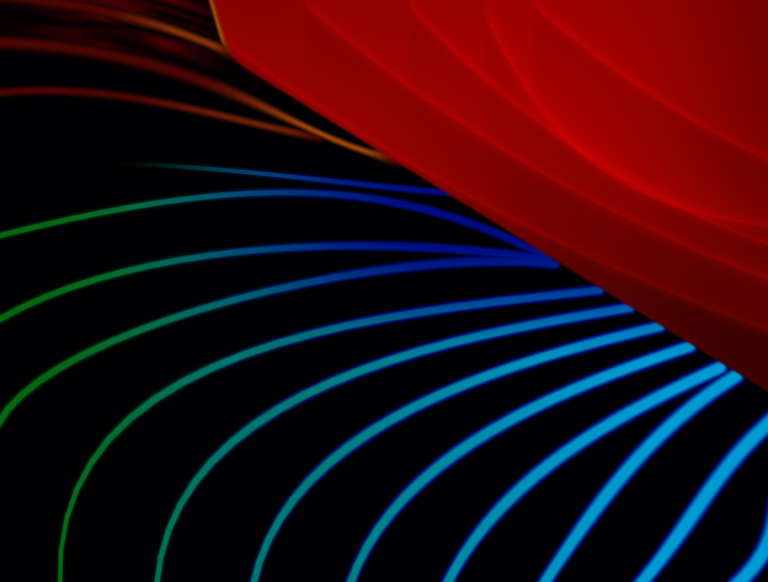
A Shadertoy shader for this background:

```glsl
// Glowing curved filaments fanning out of a folded red body on black.

// Layout grid: y runs down, the canvas is SPAN units high.
const float SPAN = 582.0;

float hash(vec2 p) {
    return fract(sin(dot(p, vec2(127.1, 311.7))) * 43758.5453);
}

float noise(vec2 p) {
    vec2 i = floor(p), f = fract(p);
    f = f * f * (3.0 - 2.0 * f);
    return mix(mix(hash(i), hash(i + vec2(1, 0)), f.x),
               mix(hash(i + vec2(0, 1)), hash(i + vec2(1, 1)), f.x), f.y);
}

vec2 bezier(vec2 a, vec2 b, vec2 c, vec2 d, float t) {
    float s = 1.0 - t;
    return s * s * s * a + 3.0 * s * t * (s * b + t * c) + t * t * t * d;
}

// Distance to a cubic curve (x) and the position along it (y).
vec2 curve(vec2 p, vec2 a, vec2 b, vec2 c, vec2 d) {
    const float STEPS = 20.0;
    vec2 best = vec2(1e4, 0.0), from = a;
    for (float k = 1.0; k <= STEPS; k++) {
        vec2 to = bezier(a, b, c, d, k / STEPS), seg = to - from;
        float h = clamp(dot(p - from, seg) / dot(seg, seg), 0.0, 1.0);
        float dist = length(p - from - h * seg);
        if (dist < best.x) best = vec2(dist, (k - 1.0 + h) / STEPS);
        from = to;
    }
    return best;
}

// Green at the left, cyan at the right, deep blue near the upper roots.
vec3 coolColor(vec2 p) {
    vec3 c = mix(vec3(0.03, 0.40, 0.06), vec3(0.01, 0.46, 0.42), smoothstep(20.0, 250.0, p.x));
    c = mix(c, vec3(0.0, 0.60, 0.82), smoothstep(200.0, 680.0, p.x));
    float deep = smoothstep(370.0, 235.0, p.y) * smoothstep(90.0, 440.0, p.x);
    return mix(c, vec3(0.0, 0.04, 0.50), deep);
}

// Bright core inside a darker blue rim.
vec3 coolStrand(vec2 p, float dist, float width) {
    vec3 rim = mix(vec3(0.0, 0.12, 0.04), vec3(0.0, 0.03, 0.42), smoothstep(60.0, 420.0, p.x));
    vec3 c = mix(rim, coolColor(p), smoothstep(width, width * 0.35, dist));
    return c * smoothstep(width + 2.5, width - 1.5, dist);
}

// Dim red strand that turns orange towards its root.
vec3 warmStrand(vec2 s, float width, float orange) {
    float heat = smoothstep(0.65, 0.25, s.y) * smoothstep(0.0, 0.12, s.y) * orange;
    vec3 c = mix(vec3(0.30, 0.02, 0.01), vec3(0.62, 0.27, 0.04), heat);
    return c * smoothstep(mix(width, 3.5, heat) + 2.0, 0.0, s.x);
}

vec3 redBody(vec2 p, float depth) {
    float light = 0.50 + 0.10 * smoothstep(330.0, 0.0, length((p - vec2(560, 80)) * vec2(0.8, 1.2)));
    light -= 0.17 * smoothstep(110.0, 10.0, depth) * smoothstep(300.0, 700.0, p.x);
    light -= 0.10 * smoothstep(600.0, 800.0, p.x);
    // Overlapping folds, each with a thin lit crest and a soft shade below.
    for (float i = -1.0; i < 4.0; i++) {
        float u = max(p.x - (300.0 + 118.0 * i - 14.0 * i * i), 0.0);
        vec2 shape = i > 2.5 ? vec2(350, 390) : vec2(500.0 - 130.0 * i, 570.0 - 235.0 * i);
        float slope = shape.x / shape.y * exp(-u / shape.y);
        float d = (p.y - shape.x * (1.0 - exp(-u / shape.y))) / sqrt(1.0 + slope * slope);
        float on = smoothstep(0.0, 12.0, u);
        light += on * 0.07 * exp(-abs(d) / 5.0);
        light += on * (d < 0.0 ? 0.05 * exp(d / 30.0) : -0.06 * exp(-d / 28.0) * (1.0 - exp(-d / 5.0)));
    }
    return vec3(light, 0.006, 0.004);
}

void mainImage(out vec4 fragColor, in vec2 fragCoord) {
    vec2 p = vec2(fragCoord.x, iResolution.y - fragCoord.y) * SPAN / iResolution.y;
    vec3 col = vec3(0.004, 0.0, 0.006);

    // Wispy red haze in the upper left corner.
    float sweep = p.y - 0.0009 * p.x * p.x;
    float wisps = noise(vec2(p.x * 0.012, sweep * 0.11)) * noise(vec2(p.x * 0.03 + 9.0, sweep * 0.2));
    col.r += 0.40 * wisps * smoothstep(58.0, 15.0, sweep) * smoothstep(300.0, 120.0, p.x);

    // Warm strands.
    col = max(col, warmStrand(curve(p, vec2(235, 55), vec2(170, 25), vec2(100, 5), vec2(-5, -5)), 9.0, 0.7));
    col = max(col, warmStrand(curve(p, vec2(400, 160), vec2(290, 140), vec2(220, 50), vec2(-5, 42)), 9.0, 1.0));
    col = max(col, warmStrand(curve(p, vec2(320, 138), vec2(220, 118), vec2(110, 80), vec2(-5, 93)), 5.0, 0.4));

    // Thin blue strands that meet at one root.
    vec2 s = curve(p, vec2(450, 193), vec2(350, 185), vec2(220, 165), vec2(100, 163));
    col = max(col, coolStrand(p, s.x, 3.0) * smoothstep(1.0, 0.5, s.y));
    for (float k = 0.0; k < 3.0; k++) {
        s = curve(p, vec2(545.0 + 5.0 * k, 256.0 + 4.0 * k), vec2(390.0, 175.0 + 85.0 * k - 25.0 * k * k),
                  vec2(240.0 - 95.0 * k, 175.0 + 47.0 * k + 14.0 * k * k), vec2(-2.0, 236.0 + 74.0 * k + 10.0 * k * k));
        col = max(col, coolStrand(p, s.x, 4.0 + 0.5 * k));
    }

    // Broad fan reaching the lower edge.
    for (float i = 0.0; i < 8.0; i++) {
        float bend = exp(-0.2 * i);
        vec2 root = vec2(600.0 + 30.0 * i, 290.0 + 17.0 * i + 0.6 * i * i);
        if (i == 5.0) root -= 14.0; // this one joins its neighbour
        vec2 tip = vec2(60.0 + 96.5 * i, SPAN + 4.0);
        s = curve(p, root, root + vec2(-220.0 * bend, 25.0 + 5.0 * i),
                  tip + vec2(70.0 - 80.0 * bend * bend, -247.0 * bend), tip);
        float taper = 1.0 - 0.45 * bend * smoothstep(0.6, 1.0, s.y);
        col = max(col, coolStrand(p, s.x, (5.5 + 0.8 * i) * taper));
    }

    // Red body: a slanted lower edge rounded into a steep left edge.
    float lower = (p.y - 65.0 - 0.619 * (p.x - 240.0)) / 1.176;
    float left = (212.0 + 0.3 * p.y - p.x) / 1.044;
    float blend = max(14.0 - abs(lower - left), 0.0);
    float body = max(lower, left) + blend * blend / 56.0;
    col = mix(col, redBody(p, -body), smoothstep(2.0, -2.0, body));

    // Orange glint on the left edge.
    float glint = smoothstep(4.5, 0.0, abs(body - 1.0)) * smoothstep(62.0, 35.0, p.y) * smoothstep(260.0, 230.0, p.x);
    col = max(col, vec3(0.65, 0.27, 0.03) * glint);

    fragColor = vec4(col, 1.0);
}
```
